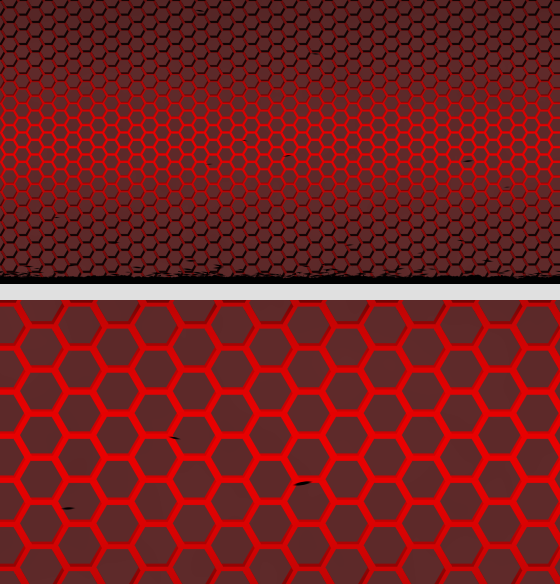
Top, the full canvas; bottom, a detail of the centre.
Write a WebGL 2 fragment shader that draws this pattern.

```glsl
#version 300 es
precision highp float;
// Honeycomb of flat-topped maroon plates over a red band of light.
// Two copies of one hexagon lattice give the plates and their slanted shadows;
// cellular specks and layered sines make the ragged black grime at the foot.

uniform vec2 u_resolution;
out vec4 fragColor;

// Lattice, in canvas widths
const float COLUMNS = 44.0;
const vec2 ANCHOR = vec2(0.5169, 0.2708);      // centre of one plate
const float PLATE_SIZE = 0.83;                 // plate width over row pitch
const vec2 SHADOW_DIR = vec2(0.5, -0.866);
const float SHADOW_REACH = 0.17;               // in row pitches

// Light band, in canvas heights
const float GLOW_CENTRE = 0.495;
const float GLOW_WIDTH = 0.27;

// Grime, in canvas heights
const float GRIME_HEIGHT = 0.027;
const float GRIME_ROUGHNESS = 0.007;
const vec2 SPECK_GRID = vec2(120.0, 150.0);

const vec3 PLATE = vec3(0.365, 0.162, 0.162);
const vec3 GLOW_HOT = vec3(0.91, 0.005, 0.005);
const vec3 GLOW_DIM = vec3(0.40, 0.045, 0.045);
const vec3 SHADOW = vec3(0.055, 0.015, 0.015);
const vec3 GRIME = vec3(0.005, 0.0, 0.0);

const float SQRT3 = 1.7320508;

float hash(vec2 p) {
    vec3 q = fract(p.xyx * vec3(0.1031, 0.1030, 0.0973));
    q += dot(q, q.yzx + 33.33);
    return fract((q.x + q.y) * q.z);
}

// Signed distance to the nearest plate, lattice row pitch = 1
float plateDistance(vec2 p) {
    vec2 cell = vec2(SQRT3, 1.0);
    vec2 a = mod(p + 0.5 * cell, cell) - 0.5 * cell;
    vec2 b = mod(p, cell) - 0.5 * cell;
    vec2 q = abs(dot(a, a) < dot(b, b) ? a : b);
    return max(q.y, 0.5 * SQRT3 * q.x + 0.5 * q.y) - 0.5 * PLATE_SIZE;
}

float cover(float d, float aa) {
    return 1.0 - smoothstep(-aa, aa, d);
}

// Smooth uneven tone from layered sines
float mottling(vec2 p) {
    float sum = 0.0;
    float amp = 0.5;
    for (int i = 0; i < 4; i++) {
        sum += amp * sin(p.x + 1.7 * sin(p.y)) * cos(p.y - 0.6 * p.x);
        p = mat2(1.6, 1.2, -1.2, 1.6) * p + 2.3;
        amp *= 0.5;
    }
    return sum;
}

// Flat streaks scattered in cells, thinning out with height
float specks(vec2 uv, float edge, float aa) {
    vec2 g = uv * SPECK_GRID;
    float ink = 0.0;
    for (int y = -1; y <= 1; y++)
    for (int x = -1; x <= 1; x++) {
        vec2 id = floor(g) + vec2(x, y);
        vec2 centre = id + vec2(hash(id), hash(id + 17.0));
        float rise = max(centre.y / SPECK_GRID.y - edge, 0.0);
        float clump = 0.55 + 0.45 * sin(centre.x * 0.13 + 2.0 * sin(centre.x * 0.05));
        float present = step(hash(id + 41.0), 0.9 * clump * exp(-rise * 95.0));
        vec2 d = g - centre;
        d.y -= (hash(id + 5.0) - 0.5) * d.x;
        float size = mix(0.2, 0.55, hash(id + 71.0));
        float streak = length(d * vec2(0.65, 1.3)) - size;
        ink = max(ink, present * cover(streak, aa * SPECK_GRID.y));
    }
    return ink;
}

void main() {
    vec2 uv = gl_FragCoord.xy / u_resolution;
    float rowPitch = 2.0 / (SQRT3 * COLUMNS);
    vec2 p = (gl_FragCoord.xy / u_resolution.x - ANCHOR) / rowPitch;
    float aa = 0.7 / (u_resolution.x * rowPitch);

    // Light seen through the gaps
    float offset = (uv.y - GLOW_CENTRE) / GLOW_WIDTH;
    float glow = exp(-offset * offset);
    vec3 color = mix(GLOW_DIM, GLOW_HOT, glow);

    // Shadow lengthens and darkens away from the light
    float away = smoothstep(0.0, 0.85, 1.0 - glow);
    vec2 shift = SHADOW_DIR * SHADOW_REACH * mix(0.35, 1.0, away);
    float shade = cover(plateDistance(p - shift), aa);
    color = mix(color, SHADOW, shade * mix(0.12, 1.0, away));

    // Plates, slightly darker at the top and unevenly toned
    float tone = 1.0 + 0.035 * mottling(uv * vec2(17.0, 9.0));
    tone -= 0.09 * smoothstep(0.75, 1.0, uv.y);
    color = mix(color, PLATE * tone, cover(plateDistance(p), aa));

    // Ragged foot
    float edge = GRIME_HEIGHT + GRIME_ROUGHNESS * mottling(vec2(uv.x * 75.0, 0.8));
    edge += 0.5 * GRIME_ROUGHNESS * mottling(vec2(uv.x * 310.0, 2.1));
    float pixel = 0.8 / u_resolution.y;
    float grime = max(cover(uv.y - edge, pixel), specks(uv, edge, pixel));
    color = mix(color, GRIME, grime);

    fragColor = vec4(color, 1.0);
}
```
